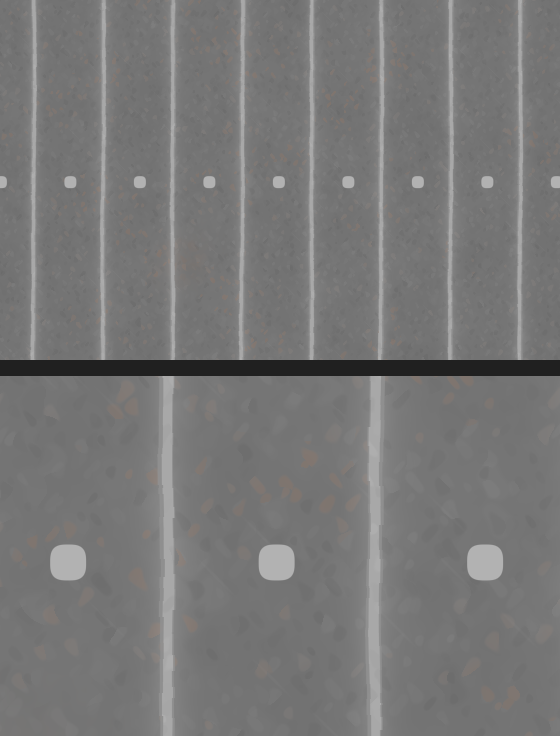
Top: the whole. Bottom: its middle third, enlarged.
Write a WebGL 1 fragment shader that draws this texture.

```glsl
precision highp float;
uniform vec2 u_resolution;

// Layout, in canvas widths
const float PERIOD = 0.1241;
const float LINE_START = 0.0602;
const float DOT_START = 0.0016;
const float DOT_HEIGHT = 0.494;   // share of the canvas height
const float DOT_RADIUS = 0.0107;
const float CORE_HALF = 0.0030;
const float BAND_HALF = 0.0045;
const float HALO_REACH = 0.0085;
const float LINE_TILT = 0.003;

// Colours
const vec3 STEEL = vec3(0.452);
const vec3 BAND = vec3(0.57);
const vec3 CORE = vec3(0.66);
const vec3 DOT = vec3(0.70);
const vec3 RUST = vec3(0.53, 0.445, 0.395);

// Wear
const float HALO_GAIN = 0.060;
const float MOTTLE_GAIN = 0.012;
const float FLECK_GAIN = 0.045;
const float RUST_GAIN = 0.65;
const vec2 STAIN_CENTRE = vec2(0.325, 0.175);

float hash(vec2 p) {
  return fract(sin(dot(p, vec2(127.1, 311.7))) * 43758.5453);
}

// Cellular noise: distance to the nearest seed, and that seed's random value
vec2 cells(vec2 p) {
  vec2 base = floor(p);
  vec2 nearest = vec2(9.0, 0.0);
  for (int j = -1; j <= 1; j++) {
    for (int i = -1; i <= 1; i++) {
      vec2 id = base + vec2(float(i), float(j));
      vec2 seed = id + vec2(hash(id), hash(id + 37.0));
      float d = length(p - seed);
      if (d < nearest.x) nearest = vec2(d, hash(id + 71.0));
    }
  }
  return nearest;
}

// Layered sines, roughly -1 to 1
float mottle(vec2 p) {
  float sum = 0.0;
  float gain = 0.5;
  for (int i = 0; i < 5; i++) {
    sum += gain * sin(p.x + 1.7 * sin(p.y)) * cos(p.y + 1.3 * sin(p.x * 0.8));
    p = mat2(1.5, 1.1, -1.1, 1.5) * p + 2.3;
    gain *= 0.65;
  }
  return sum;
}

// Soft round spot whose size follows the seed's random value
float spot(vec2 cell) {
  float radius = 0.25 + 0.3 * fract(cell.y * 17.0);
  return 1.0 - smoothstep(radius * 0.6, radius, cell.x);
}

float cover(float d, float pixel) {
  return 1.0 - smoothstep(-0.7 * pixel, 0.7 * pixel, d);
}

void main() {
  float pixel = 1.0 / u_resolution.x;
  vec2 p = gl_FragCoord.xy * pixel;
  float height = u_resolution.y * pixel;
  vec2 warped = p + 0.002 * vec2(sin(p.y * 310.0), sin(p.x * 270.0));

  // Mottled metal with pale and dark flecks
  vec2 fine = cells(warped * vec2(95.0, 72.0));
  vec2 coarse = cells(warped * vec2(44.0, 35.0) + 19.0);
  vec3 color = STEEL + MOTTLE_GAIN * mottle(p * 15.0);
  color += FLECK_GAIN * (fine.y - 0.45) * spot(fine);
  color += 0.5 * FLECK_GAIN * (coarse.y - 0.45) * spot(coarse);

  // Faint diagonal scratches
  vec2 along = vec2(p.x + p.y, p.x - p.y);
  vec2 scratch = cells(along * vec2(110.0, 7.0));
  color += 0.012 * step(0.9, scratch.y) * (1.0 - smoothstep(0.05, 0.2, scratch.x));

  // Rust flecks gathered in patches, and one larger stain
  float patches = smoothstep(0.0, 0.8, mottle(p * 13.0 + 4.0));
  vec2 fromStain = mat2(0.8, 0.6, -0.6, 0.8) * (p - STAIN_CENTRE);
  float stain = exp(-dot(fromStain * fromStain, vec2(900.0, 550.0)));
  float rustFleck = spot(fine) * step(0.93 - 0.3 * patches, fine.y);
  float rust = rustFleck * (0.15 + 0.6 * patches);
  rust += stain * (0.3 + 0.3 * mottle(p * 75.0) + 0.3 * spot(coarse));
  color = mix(color, RUST, RUST_GAIN * clamp(rust, 0.0, 1.0));

  // Vertical lines, each with its own wobble and ragged edge
  float index = floor((p.x - LINE_START) / PERIOD + 0.5);
  float phase = 6.2832 * hash(vec2(index, 5.0));
  float wobble = 0.0006 * sin(p.y * 17.0 + phase) + 0.0003 * sin(p.y * 61.0 + 2.0 * phase);
  float x = p.x - LINE_START - index * PERIOD - LINE_TILT * (p.y - 0.5 * height) - wobble;
  float chip = 0.0012 * (cells(vec2(index * 9.0 + sign(x) * 3.0, p.y * 85.0)).y - 0.5);
  float side = 0.0010 * sin(p.y * 9.0 + 3.0 * phase);
  color += HALO_GAIN * exp(-max(abs(x) - BAND_HALF, 0.0) / HALO_REACH);
  color = mix(color, BAND, 0.85 * cover(abs(x) - BAND_HALF - chip, pixel));
  vec3 core = CORE + 0.05 * (fine.y - 0.5) * spot(fine);
  color = mix(color, core, cover(abs(x - side) - CORE_HALF - chip, pixel));

  // Row of slightly squared dots midway between the lines
  float dotX = mod(p.x - DOT_START + 0.5 * PERIOD, PERIOD) - 0.5 * PERIOD;
  vec2 q = abs(vec2(dotX, p.y - DOT_HEIGHT * height)) / DOT_RADIUS;
  float rim = pow(dot(q * q, q) + 0.00001, 1.0 / 3.0) - 1.0;
  color = mix(color, DOT, cover(rim * DOT_RADIUS, pixel));

  gl_FragColor = vec4(color, 1.0);
}
```
